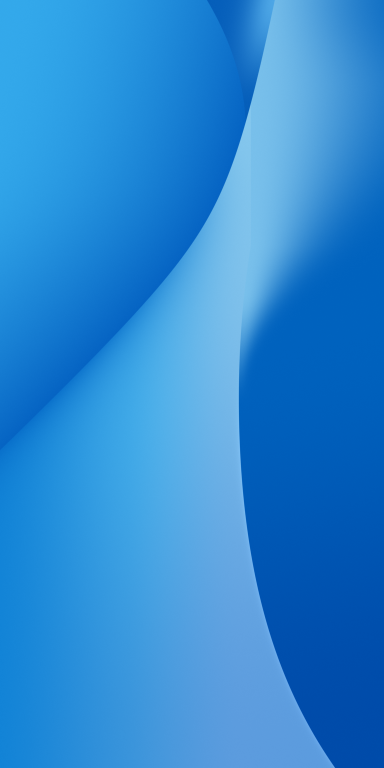
Write a WebGL 2 fragment shader that draws this background.

```glsl
#version 300 es
precision highp float;
// Smooth blue sheets: a shaded lobe at the left, a pale ribbon sweeping from
// the top to the lower right, and a deep field with a soft glow at the right.
// Each boundary is a curve x(d), shaded by its approximate signed distance.

#define LOBE_REACH 0.66    // distance over which the lobe brightens
#define SHADOW_WIDTH 0.085 // shadow the lobe casts on the ribbon
#define GLOW_WIDTH 0.25    // widest reach of the right glow
#define RIM_WIDTH 0.006    // light line on the ribbon's lower edge
#define GRAIN 0.004        // dither against banding

uniform vec2 u_resolution;
out vec4 fragColor;

const vec3 DEEP = vec3(0.00, 0.385, 0.745);
const vec3 NAVY = vec3(0.00, 0.295, 0.665);
const vec3 SHADE = vec3(0.02, 0.39, 0.765);
const vec3 AZURE = vec3(0.06, 0.51, 0.84);
const vec3 CYAN = vec3(0.20, 0.66, 0.92);
const vec3 PALE = vec3(0.47, 0.75, 0.92);

float hash(vec2 p) {
  vec3 q = fract(vec3(p.xyx) * 0.1031);
  q += dot(q, q.yzx + 33.33);
  return fract((q.x + q.y) * q.z);
}

// Curves return (x, dx/dd), where d runs from 0 at the top to 1 at the bottom.
vec2 lobeEdge(float d) {
  float u = d - 0.3;
  float r = sqrt(u * u + 0.0144);
  return vec2(0.628 - 1.24 * u - 0.88 * r, -1.24 - 0.88 * u / r);
}

vec2 creaseEdge(float d) {
  float u = max(d - 0.52, -0.2);
  float u2 = u * u;
  return vec2(0.622 + 0.72 * u2 + 1.6 * u2 * u2, 1.44 * u + 6.4 * u2 * u);
}

vec2 foldEdge(float d) {
  float u = 0.17 - d;
  return vec2(0.64 - 3.5 * u * u, 7.0 * u);
}

// Signed distance in canvas widths, positive to the right of the curve.
float side(float x, vec2 curve, float aspect) {
  return (x - curve.x) / length(vec2(1.0, curve.y * aspect));
}

float cover(float dist) {
  return smoothstep(-0.7, 0.7, dist * u_resolution.x);
}

vec3 lobeColor(float dist) {
  float t = clamp(dist / LOBE_REACH, 0.0, 1.0);
  return mix(SHADE, CYAN, 1.0 - pow(1.0 - t, 1.65));
}

// Dark pocket behind the lobe, lit beside the ribbon at the top.
vec3 pocketColor(float dist, float d) {
  float lit = exp(-pow(dist / 0.065, 2.0)) * (1.0 - smoothstep(0.0, 0.14, d));
  return mix(vec3(0.02, 0.37, 0.73), vec3(0.30, 0.65, 0.90), lit);
}

vec3 ribbonColor(float x, float d, float lobeDist, float creaseDist) {
  vec3 middle = mix(vec3(0.28, 0.69, 0.92), vec3(0.25, 0.59, 0.86), smoothstep(0.5, 1.0, d));
  vec3 light = mix(vec3(0.52, 0.78, 0.93), vec3(0.36, 0.61, 0.87), smoothstep(0.2, 1.0, d));
  vec3 color = mix(AZURE, middle, smoothstep(-0.08, 0.46, x));
  color = mix(color, light, smoothstep(0.32, 0.64, x));
  float shadow = exp(-max(lobeDist, 0.0) / SHADOW_WIDTH * 1.8);
  color = mix(color, vec3(0.03, 0.43, 0.79), shadow * smoothstep(0.15, 0.55, d) * 0.9);
  float rim = exp(-abs(creaseDist) / RIM_WIDTH) * smoothstep(0.45, 0.6, d);
  return color + 0.06 * rim;
}

vec3 fieldColor(float x, float d, float crease) {
  vec3 color = mix(DEEP, NAVY, smoothstep(0.42, 0.98, d + 0.1 * (x - 0.8)));
  float width = GLOW_WIDTH * (1.0 - smoothstep(0.1, 0.5, d)) + 0.015;
  width -= 0.05 * (1.0 - smoothstep(0.0, 0.12, d));
  float e = max(x - crease, 0.0) / width;
  float glow = exp(-0.69 * e * e) * (1.0 - smoothstep(0.38, 0.53, d));
  return mix(color, PALE, glow);
}

void main() {
  vec2 uv = gl_FragCoord.xy / u_resolution;
  float aspect = u_resolution.x / u_resolution.y;
  float x = uv.x;
  float d = 1.0 - uv.y;

  vec2 crease = creaseEdge(d);
  float lobeDist = side(x, lobeEdge(d), aspect);
  float creaseDist = side(x, crease, aspect);
  float foldDist = side(x, foldEdge(d), aspect);

  // Ribbon and field, then the lobe and its pocket on top.
  vec3 color = mix(ribbonColor(x, d, lobeDist, creaseDist),
                   fieldColor(x, d, crease.x), cover(creaseDist));
  float pocket = cover(foldDist) * (1.0 - step(0.17, d));
  vec3 left = mix(lobeColor(-lobeDist), pocketColor(lobeDist, d), pocket);
  color = mix(left, color, cover(lobeDist));

  color += GRAIN * (hash(gl_FragCoord.xy) - 0.5);
  fragColor = vec4(color, 1.0);
}
```
